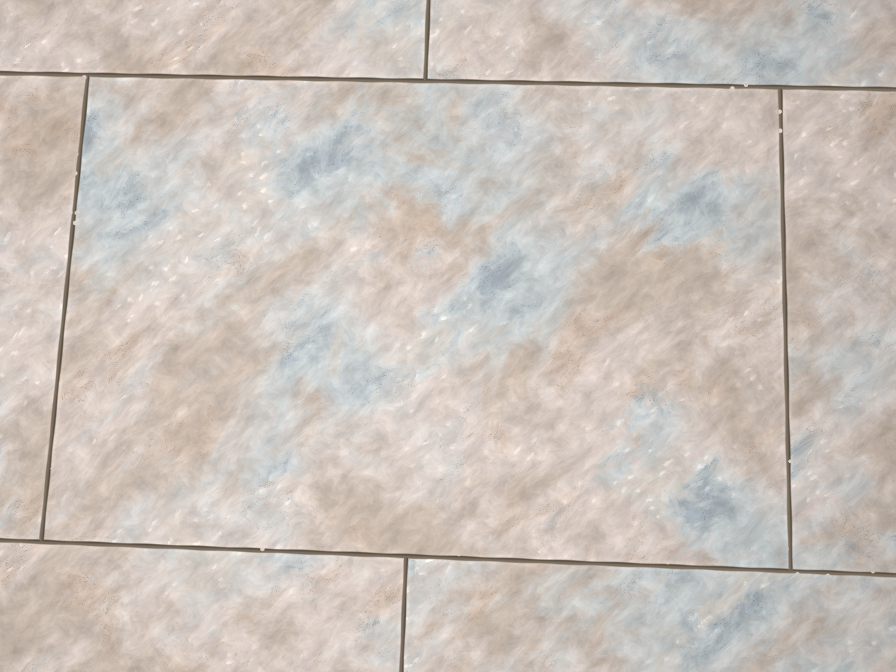
Give the GLSL for this texture, as a Shadertoy shader.

```glsl
// Weathered stone paving: large slabs in running bond, seen slightly askew.
// Two pairs of sloping lines define the slab grid; layered, self-warping sines
// cloud the stone with cool and warm tints, and cellular noise adds its flecks.

const vec3 SAND   = vec3(0.86, 0.81, 0.78);
const vec3 CLAY   = vec3(0.79, 0.73, 0.68);
const vec3 MIST   = vec3(0.79, 0.81, 0.81);
const vec3 RUST   = vec3(0.71, 0.61, 0.53);
const vec3 SLATE  = vec3(0.61, 0.65, 0.68);
const vec3 CREAM  = vec3(0.88, 0.83, 0.78);
const vec3 JOINT  = vec3(0.48, 0.43, 0.37);
const vec3 SHADOW = vec3(0.32, 0.28, 0.24);

// Grid lines as (offset, slope): rows are y(x), columns are x(y)
const vec2 ROW_LOW   = vec2(0.196, -0.039);
const vec2 ROW_HIGH  = vec2(0.891, -0.018);
const vec2 COL_LEFT  = vec2(0.042, 0.100);
const vec2 COL_RIGHT = vec2(1.180, -0.022);
const float BOND_SHIFT = 0.488;
const float JOINT_HALF = 0.0031;
const float GRIT = 0.085;

// Broad tints of the central slab: x, y, radius, strength (cool > 0 > warm)
const int TINTS = 10;
const vec4 TINT[TINTS] = vec4[TINTS](
    vec4(0.66, 0.78, 0.16, 0.50), vec4(0.77, 0.57, 0.11, 0.45),
    vec4(1.05, 0.65, 0.14, 0.70), vec4(0.18, 0.66, 0.17, 0.25),
    vec4(0.51, 0.53, 0.06, 0.30), vec4(1.00, 0.33, 0.06, 0.60),
    vec4(1.09, 0.22, 0.06, 0.60), vec4(1.10, 0.82, 0.09, -0.60),
    vec4(0.59, 0.61, 0.08, -0.50), vec4(0.85, 0.40, 0.24, -0.30));

float hash(vec2 p) {
    return fract(sin(dot(p, vec2(127.1, 311.7))) * 43758.5);
}

// Sum of sine layers, each bent by the layers before it
float clouds(vec2 p, int layers) {
    const mat2 TURN = mat2(0.8, 0.6, -0.6, 0.8);
    float sum = 0.0, amp = 0.5;
    for (int i = 0; i < layers; i++) {
        p = TURN * p * 1.9 + 1.7;
        p += 0.5 * sin(p.yx * 1.1 + float(i));
        sum += amp * sin(p.x) * cos(p.y);
        amp *= 0.68;
    }
    return sum;
}

// Cellular noise: distance to the nearest point, and that point's random tone
vec2 cells(vec2 p) {
    vec2 base = floor(p), best = vec2(9.0, 0.0);
    for (int j = -1; j <= 1; j++)
    for (int i = -1; i <= 1; i++) {
        vec2 cell = base + vec2(i, j);
        vec2 point = cell + vec2(hash(cell), hash(cell + 57.3));
        float d = distance(p, point);
        if (d < best.x) best = vec2(d, hash(cell + 19.7));
    }
    return best;
}

// Stone colour at p, for the slab with the given grid index
vec3 stone(vec2 p, vec2 slab) {
    float seed = hash(slab + 3.1);
    vec2 q = mat2(0.78, -0.63, 0.63, 0.78) * p;        // streaks rise to the right
    q = q * vec2(0.75, 1.2) + 17.0 * seed;
    float broad  = clouds(q * 2.6, 7);
    float medium = clouds(q * 5.5 + 4.3, 7);
    float fine   = clouds(q * 13.0 + 8.9, 6);
    float grit   = clouds(q * 37.0 + 2.6, 5);

    // Coolness: broad clouds, slab bias, and the central tints
    float cool = 0.35 * broad + 0.3 * medium + 0.12 * fine + mix(-0.15, 0.12, seed);
    if (slab == vec2(0.0, 1.0)) {
        vec2 bent = p + 0.07 * vec2(medium, broad) + 0.025 * vec2(fine, -fine);
        for (int i = 0; i < TINTS; i++) {
            vec2 d = (bent - TINT[i].xy) / TINT[i].z;
            cool += TINT[i].w * exp(-dot(d, d));
        }
    }
    vec3 col = mix(CLAY, SAND, smoothstep(-0.6, 0.2, medium + 0.3 * fine));
    col = mix(col, MIST, smoothstep(-0.1, 0.4, cool));
    col = mix(col, RUST, 0.6 * smoothstep(0.1, 0.75, fine * 0.6 - cool * 0.7));
    col = mix(col, SLATE, 0.85 * smoothstep(0.3, 1.05, cool + 0.5 * fine));
    col = mix(col, CREAM, 0.5 * smoothstep(0.25, 0.6, 0.6 * medium - 0.5 * fine));

    // Rough grain, thin dark scratches and pale flecks that come in patches
    vec2 fleck = cells(q * 95.0 + 0.8 * vec2(grit, fine));
    float patchy = smoothstep(-0.1, 0.5, medium - 0.5 * broad);
    float scratch = smoothstep(0.05, 0.0, abs(grit)) * smoothstep(0.1, 0.6, fine);
    col *= 1.0 + GRIT * grit + 0.04 * (fleck.y - 0.5) + 0.04 * fine;
    col *= 1.0 - 0.10 * scratch;
    col += 0.08 * patchy * step(0.88, fleck.y) * smoothstep(0.45, 0.15, fleck.x);
    return col;
}

void mainImage(out vec4 fragColor, in vec2 fragCoord) {
    vec2 p = fragCoord / iResolution.y;
    float px = 1.0 / iResolution.y;

    // Slab grid: integer values of grid lie on the joints
    float low = ROW_LOW.x + ROW_LOW.y * p.x, high = ROW_HIGH.x + ROW_HIGH.y * p.x;
    float left = COL_LEFT.x + COL_LEFT.y * p.y, right = COL_RIGHT.x + COL_RIGHT.y * p.y;
    vec2 size = vec2(right - left, high - low);
    vec2 grid = (p - vec2(left, low)) / size + vec2(0.0, 1.0);
    grid.x -= BOND_SHIFT * (1.0 - mod(floor(grid.y), 2.0));
    vec2 offset = (grid - round(grid)) * size;

    // Stone, brightest left of centre
    vec3 col = stone(p, floor(grid));
    vec2 fromLight = p - vec2(0.45, 0.48);
    col *= 1.03 - 0.15 * dot(fromLight, fromLight);

    // Joints: worn edges, a shaded side and a few pale crumbs
    float side = abs(offset.x) < abs(offset.y) ? offset.x : offset.y;
    float edge = abs(side) + 0.0004 * sin(p.x * 83.0 + p.y * 61.0);
    vec2 crumb = cells(p * 90.0);
    vec3 filler = mix(JOINT, SHADOW, smoothstep(-0.001, 0.003, side));
    filler = mix(filler, CREAM, step(0.95, crumb.y) * smoothstep(0.4, 0.2, crumb.x));
    col *= 1.0 + 0.04 * smoothstep(0.010, 0.005, edge);
    col = mix(col, filler, smoothstep(JOINT_HALF + px, JOINT_HALF - px, edge));
    fragColor = vec4(clamp(col, 0.0, 1.0), 1.0);
}
```
